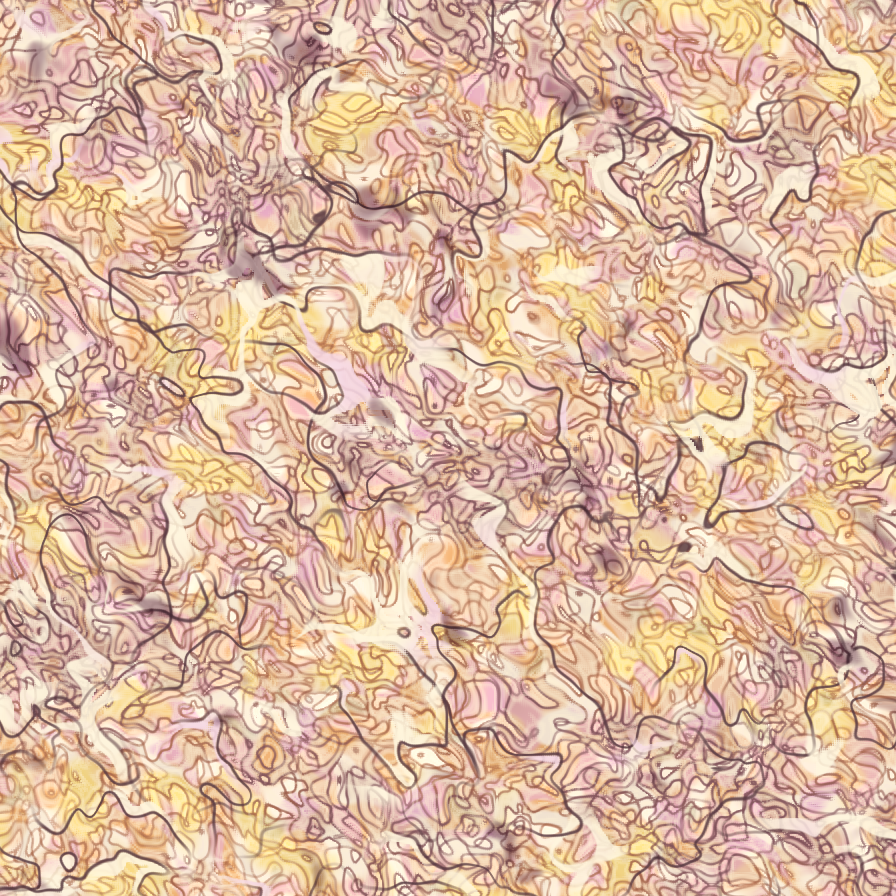
This texture is drawn by a WebGL 2 fragment shader. Its source:

```glsl
#version 300 es
precision highp float;
// Marbled mineral surface: warped gradient noise is cut into contour cells
// with thin brown rims, tinted peach, pink and yellow, then crossed by
// dark plum veins with pale pools along one side.
uniform vec2 u_resolution;
out vec4 fragColor;

vec2 gradientAt(vec2 cell) {
  uvec2 u = uvec2(ivec2(cell) + 4096);
  uint h = u.x * 1597334677u ^ u.y * 3812015801u;
  h = (h ^ (h >> 15)) * 2246822519u;
  h ^= h >> 13;
  float angle = float(h & 65535u) * 6.2832 / 65536.0;
  return vec2(cos(angle), sin(angle));
}

float noise(vec2 p) {
  vec2 i = floor(p), f = p - i;
  vec2 w = f * f * f * (f * (f * 6.0 - 15.0) + 10.0);
  vec2 e = vec2(0, 1);
  return 1.4 * mix(
    mix(dot(gradientAt(i), f), dot(gradientAt(i + e.yx), f - e.yx), w.x),
    mix(dot(gradientAt(i + e), f - e), dot(gradientAt(i + 1.0), f - 1.0), w.x), w.y);
}

float fbm(vec2 p) {
  return noise(p) + 0.5 * noise(p * 2.03 + 17.3) + 0.25 * noise(p * 4.1 + 41.7);
}

// Slope of a field per canvas unit, kept away from zero.
float slope(float field, float least) {
  return max(length(vec2(dFdx(field), dFdy(field))) * u_resolution.y, least);
}

void main() {
  vec2 p = gl_FragCoord.xy / u_resolution.y;
  float px = 1.0 / u_resolution.y;

  // Warped coordinates, stretched along the falling diagonal
  vec2 q = vec2(p.x + p.y, (p.y - p.x) * 0.8) * 0.8;
  q += 0.024 * vec2(fbm(p * 5.0 + 3.1), fbm(p * 5.0 + 28.6));
  q += 0.008 * vec2(noise(p * 26.0 + 9.4), noise(p * 26.0 + 51.2));

  float broad = fbm(p * 5.5 + 70.0);
  float patches = noise(q * 15.0 + 33.0);

  // Cell tints
  vec3 color = vec3(0.95, 0.77, 0.64);
  color = mix(color, vec3(0.92, 0.66, 0.43), smoothstep(0.0, 0.3, noise(q * 25.0 + 12.0) + 0.2 * broad));
  color = mix(color, vec3(0.91, 0.67, 0.69), smoothstep(0.05, 0.3, noise(q * 29.0 + 81.0) - 0.2 * broad));
  color = mix(color, vec3(1.0, 0.93, 0.86), smoothstep(0.1, 0.35, noise(q * 25.0 + 57.0)));
  color = mix(color, vec3(1.0, 0.86, 0.50), 0.95 * smoothstep(0.12, 0.4, 0.5 * broad + 0.65 * patches));
  color = mix(color, vec3(0.70, 0.51, 0.50), 0.6 * smoothstep(0.25, 0.6, -0.6 * broad - 0.6 * patches));
  color = mix(color, vec3(0.90, 0.63, 0.79), 0.7 * smoothstep(0.35, 0.55, noise(q * 23.0 + 101.0)));
  color = mix(color, vec3(0.72, 0.67, 0.53), 0.5 * smoothstep(0.45, 0.65, noise(q * 21.0 + 133.0)));

  // Two layers of contour cells: rim, inner glow and stepped tone
  for (int i = 0; i < 2; i++) {
    float layer = float(i);
    vec2 s = q * (17.0 + 10.0 * layer) + 23.0 * layer;
    float band = (2.6 - 0.8 * layer) * (noise(s) + 0.4 * noise(s * 2.1 + 7.0));
    float steep = slope(band, 18.0);
    float rim = abs(fract(band) - 0.5) / steep;
    float tone = fract(floor(band + 0.5) * 0.618 + 0.3 * layer);
    color *= 0.95 + 0.11 * tone;
    color = mix(color, vec3(1.0, 0.94, 0.82), 0.35 * smoothstep(0.002, 0.005, rim) * (1.0 - smoothstep(0.005, 0.011, rim)));
    float ink = 0.66 + 0.45 * noise(p * 13.0 + 60.0 * layer) - 0.22 * broad;
    ink = clamp(ink, 0.15, 0.9) * (1.0 - 0.6 * smoothstep(80.0, 200.0, steep));
    vec3 rimColor = mix(vec3(0.60, 0.34, 0.25), vec3(0.44, 0.27, 0.32), smoothstep(0.2, -0.4, broad));
    color = mix(color, rimColor, ink * (1.0 - smoothstep(0.0003, 0.0017 + 0.7 * px, rim)));
  }

  // Long veins with pale pools on their upper side
  for (int i = 0; i < 2; i++) {
    float layer = float(i);
    float field = fbm(q * (4.2 + 2.3 * layer) + 90.0 + 37.0 * layer);
    float side = field / slope(field, 5.0);
    float reach = 0.010 + 0.020 * noise(p * 11.0 + 19.0 * layer);
    float pool = smoothstep(0.0, 0.003, side) * (1.0 - smoothstep(reach, reach + 0.004, side));
    vec3 poolColor = mix(vec3(1.0, 0.96, 0.86), vec3(0.96, 0.83, 0.90), smoothstep(0.1, 0.5, noise(p * 9.0 + 5.0)));
    color = mix(color, poolColor, 0.85 * pool * smoothstep(-0.05, 0.25, noise(p * 8.0 + 44.0 + layer)));
    float width = 0.0019 + 0.0016 * noise(p * 16.0 + 8.0);
    float vein = 1.0 - smoothstep(0.0004, width + 0.8 * px, abs(side));
    color = mix(color, vec3(0.28, 0.18, 0.23), 0.85 * vein * smoothstep(-0.3, 0.2, noise(p * 7.0 + 65.0 * layer)));
  }

  // Small smoky plum knots, then an overall lift
  float knot = smoothstep(0.55, 0.85, fbm(q * 11.0 + 150.0) - 0.3 * broad);
  color *= mix(vec3(1.0), vec3(0.66, 0.57, 0.66), knot);
  color = pow(clamp(color, 0.0, 1.0), vec3(0.84, 0.87, 0.92));
  fragColor = vec4(color, 1.0);
}
```
